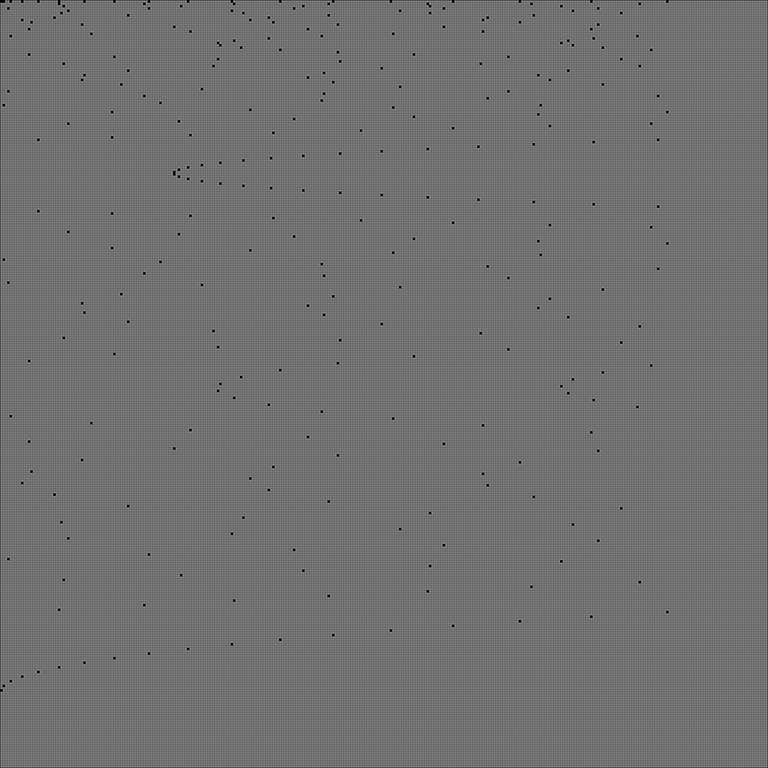
A Shadertoy shader for this pattern:

```glsl
// Fine black grid of white squares; cells whose running number is a perfect square are black.

#define CELLS 333.3333       // repeats across and down
#define PARTS 3              // strips per cell: the first is line, the rest is square
#define ROW_LENGTH 299       // cells numbered per row
#define LAST_ROOT 299        // largest root that is marked
#define SOFTNESS 0.001953125 // filter scale, as a share of the canvas
#define LOBES 3.0            // lobes of the smoothing filter
#define LINE_COLOR vec3(0.0)
#define CELL_COLOR vec3(1.0)
#define PI 3.14159

float sinc(float x) {
    return abs(x) < 1e-4 ? 1.0 : sin(PI * x) / (PI * x);
}

// Windowed sinc, zero beyond its lobes
float lanczos(float x) {
    return abs(x) < LOBES ? sinc(x) * sinc(x / LOBES) : 0.0;
}

// 1 for a white cell, 0 for a cell numbered with a perfect square
float cellLight(ivec2 cell) {
    if (cell.x < 0 || cell.y < 0 || cell.x >= ROW_LENGTH) return 1.0;
    int number = cell.y * ROW_LENGTH + cell.x;
    int root = int(round(sqrt(float(number))));
    return (root * root == number && root <= LAST_ROOT) ? 0.0 : 1.0;
}

// Filter weight of one cell along one axis: x for its square, y for the whole cell
vec2 cellWeight(float cell, float center, float width) {
    vec2 weight = vec2(0.0);
    for (int part = 0; part < PARTS; part++) {
        float place = cell + (float(part) + 0.5) / float(PARTS);
        if (place < 0.0 || place > CELLS) continue;
        float w = lanczos((place - center) / width);
        weight += vec2(part > 0 ? w : 0.0, w);
    }
    return weight;
}

void mainImage(out vec4 fragColor, in vec2 fragCoord) {
    // Cell coordinates, counted from the upper left
    vec2 uv = fragCoord / iResolution.y;
    vec2 center = vec2(uv.x, 1.0 - uv.y) * CELLS;
    vec2 home = floor(center);

    // Fixed softness in canvas units, widened only when pixels are coarser
    float width = CELLS * max(SOFTNESS, 1.0 / iResolution.y);
    int reach = int(ceil(LOBES * width));

    // Smooth over every cell that the filter reaches
    float light = 0.0;
    float total = 0.0;
    for (int j = -reach; j <= reach; j++) {
        float row = home.y + float(j);
        vec2 rowWeight = cellWeight(row, center.y, width);
        for (int i = -reach; i <= reach; i++) {
            float column = home.x + float(i);
            vec2 weight = rowWeight * cellWeight(column, center.x, width);
            light += weight.x * cellLight(ivec2(column, row));
            total += weight.y;
        }
    }
    light = clamp(light / total, 0.0, 1.0);
    fragColor = vec4(mix(LINE_COLOR, CELL_COLOR, light), 1.0);
}
```
